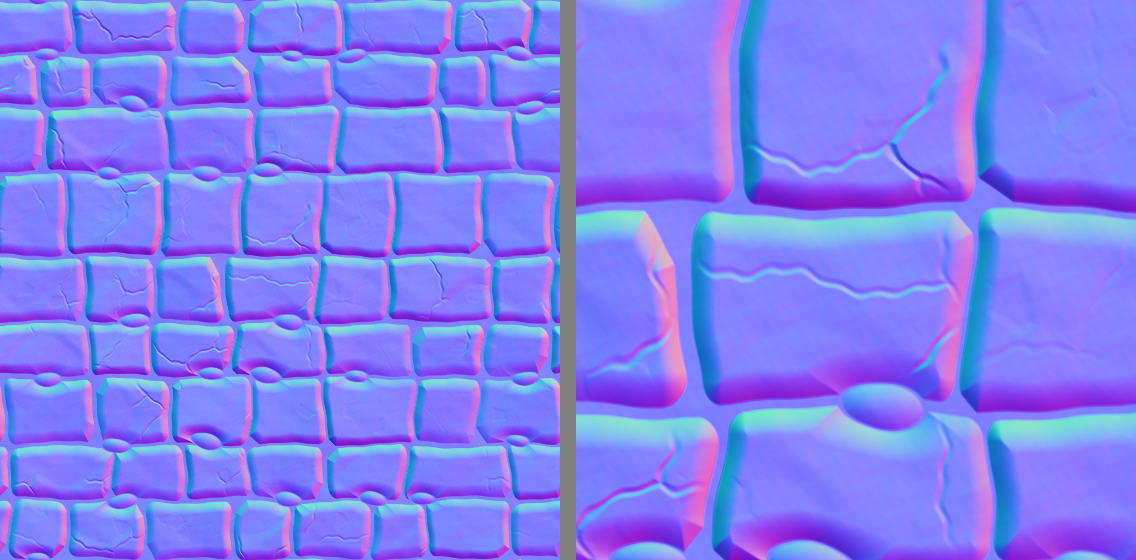
Left: the whole. Right: its middle third, enlarged.
Give the GLSL for this texture map, as a Shadertoy shader.

```glsl
// Tangent-space normal map of a rough stone wall: nine courses of worn, cracked blocks.
#define TAU 6.2831853
#define COURSES 9
#define JITTER 0.42
#define SLANT 0.14
#define GAP 0.0032
#define CORNER 0.017
#define BEVEL 0.019
#define RELIEF 0.0102
#define ROUGHNESS 0.001
#define CRACK_SCALE 8.0
#define CRACK_DEPTH 0.0017
#define PEBBLE_ODDS 0.33

// Per course, from the bottom: lower edge, stone count, horizontal shift
const vec3 COURSE[COURSES] = vec3[COURSES](
    vec3(0.0, 8, 0.02), vec3(0.107, 7, 0.04), vec3(0.206, 7, 0.0),
    vec3(0.326, 7, 0.01), vec3(0.423, 7, 0.0), vec3(0.542, 7, 0.0),
    vec3(0.69, 6, 0.1), vec3(0.809, 7, 0.04), vec3(0.902, 6, 0.12));

vec2 hash2(vec2 p) {
    vec3 q = fract(p.xyx * vec3(0.1031, 0.103, 0.0973));
    q += dot(q, q.yzx + 33.33);
    return fract((q.xx + q.yz) * q.zy);
}

// Layered, phase-bent sines; integer frequencies keep them seamless
float waves(vec2 p) {
    float sum = 0.0, amp = 1.0;
    vec2 k = vec2(2, 3);
    for (int i = 0; i < 5; i++) {
        float bend = sin(TAU * dot(vec2(k.y, -k.x), p) + float(i));
        sum += amp * sin(TAU * dot(k, p) + 1.7 * bend);
        k = vec2(k.x + 2.0 * k.y, k.y - 2.0 * k.x);
        amp *= 0.4;
    }
    return sum;
}

// Cellular noise: x = distance to the cell border, yz = random values of the cell
vec3 cells(vec2 p) {
    vec2 base = floor(p), near = vec2(9), next = vec2(9), id = base;
    for (int y = -1; y <= 1; y++)
    for (int x = -1; x <= 1; x++) {
        vec2 g = base + vec2(x, y);
        vec2 v = g + 0.15 + 0.7 * hash2(g) - p;
        if (dot(v, v) < dot(near, near)) { next = near; near = v; id = g; }
        else if (dot(v, v) < dot(next, next)) next = v;
    }
    return vec3(dot(0.5 * (near + next), normalize(next - near)), hash2(id + 7.0));
}

// Slanted joint on the left of stone i
float jointX(float i, int row, float dy) {
    vec3 c = COURSE[row];
    vec2 h = hash2(vec2(mod(i, c.y), float(row) + 40.0));
    return c.z + (i + JITTER * (h.x - 0.5)) / c.y + SLANT * (h.y - 0.5) * dy;
}

// Small filler stones scattered along the bed joints
float pebbleDistance(vec2 p, float bed, float bedY) {
    float column = floor(p.x * 7.0);
    vec2 id = vec2(mod(column, 7.0), mod(bed, float(COURSES)) + 20.0);
    vec2 h = hash2(id), g = hash2(id + 60.0);
    if (h.x > PEBBLE_ODDS) return 1.0;
    vec2 centre = vec2((column + 0.3 + 0.4 * g.x) / 7.0, bedY + 0.012 * (g.y - 0.5));
    vec2 radius = vec2(0.026, 0.013) * (0.65 + 0.35 * h.y);
    vec2 q = (p - centre) / radius;
    q.y += 0.5 * (g.y - 0.5) * q.x;
    return (length(q) - 1.0) * radius.y;
}

// Rounded shoulder rising from the joint to the stone face
float shoulder(float d, float width) {
    float t = 1.0 - clamp(-d / width, 0.0, 1.0);
    return 1.0 - t * t;
}

// Cracked plates and shallow chips on one stone face
float faceDetail(vec2 q, vec2 seed) {
    vec2 bent = q + 0.006 * sin(q.yx * 70.0 + seed * TAU) + 0.0013 * sin(q.yx * 290.0 + seed * 9.0);
    vec3 plate = cells(bent * CRACK_SCALE + seed * 50.0);
    float fade = smoothstep(-0.7, 0.2, sin(q.x * 31.0 + seed.x * 40.0) + sin(q.y * 37.0 + seed.y * 40.0));
    float cracked = fade * smoothstep(0.1, 0.5, seed.x);
    float solid = smoothstep(0.0, 0.03, plate.x);
    vec3 chip = cells(q * 36.0 + seed * 90.0);
    float nick = step(0.94, chip.y) * smoothstep(0.0, 0.25, chip.x);
    return cracked * solid * (CRACK_DEPTH + 0.0022 * (plate.y - 0.5)) - 0.0005 * nick;
}

float height(vec2 p) {
    // Uneven outlines
    vec2 w = p + 0.003 * sin(TAU * vec2(2.0 * p.x + 7.0 * p.y, 5.0 * p.x - 4.0 * p.y))
               + 0.0006 * sin(TAU * vec2(19.0 * p.y - 9.0 * p.x, 21.0 * p.x + 8.0 * p.y));
    w.y = fract(w.y);

    // Course and stone under this point
    int row = 0;
    for (int k = 1; k < COURSES; k++) if (w.y >= COURSE[k].x) row = k;
    float low = COURSE[row].x;
    float high = row == COURSES - 1 ? 1.0 : COURSE[row + 1].x;
    float mid = 0.5 * (low + high), dy = w.y - mid;
    float i = floor((w.x - COURSE[row].z) * COURSE[row].y);
    if (w.x < jointX(i, row, dy)) i -= 1.0;
    else if (w.x >= jointX(i + 1.0, row, dy)) i += 1.0;

    // Rounded block with its own margins; sides are steeper than beds
    vec2 id = vec2(mod(i, COURSE[row].y), row);
    vec2 seed = hash2(id + 3.0), other = hash2(id + 80.0);
    vec2 a = vec2(jointX(i, row, dy), low) + GAP * (0.3 + 1.4 * seed);
    vec2 b = vec2(jointX(i + 1.0, row, dy), high) - GAP * (0.3 + 1.4 * other);
    vec2 steep = vec2(1.35, 1.0), halfSize = 0.5 * (b - a) * steep;
    vec2 fromCentre = (w - 0.5 * (a + b)) * steep;
    float r = min(CORNER * (0.7 + 0.6 * other.x), min(halfSize.x, halfSize.y));
    vec2 q = abs(fromCentre) - halfSize + r;
    float stone = length(max(q, 0.0)) + min(max(q.x, q.y), 0.0) - r;

    // One corner broken off
    vec2 side = sign(seed.yx - 0.5), cutDir = normalize(vec2(0.5 + other.y, 1.0));
    stone = max(stone, dot(fromCentre * side - halfSize, cutDir) + 0.006 + 0.016 * other.x);

    // Pebbles bite into their neighbours
    bool upper = dy > 0.0;
    float pebble = pebbleDistance(w, float(row + int(upper)), upper ? high : low);
    stone = max(stone, 0.0015 - pebble);

    // Combine block, face and grain
    vec2 local = w - vec2(0.5 * (jointX(i, row, 0.0) + jointX(i + 1.0, row, 0.0)), mid);
    float body = shoulder(stone, BEVEL * (0.8 + 0.4 * other.y));
    float face = RELIEF + dot(other - 0.5, local) * 0.13 + faceDetail(local, seed);
    return body * face + 0.5 * RELIEF * shoulder(pebble, 0.012) + ROUGHNESS * waves(p);
}

void mainImage(out vec4 fragColor, in vec2 fragCoord) {
    vec2 uv = fragCoord / iResolution.xy;
    vec2 e = vec2(0.0011, 0.0);
    vec2 slope = vec2(height(uv + e.xy) - height(uv - e.xy),
                      height(uv + e.yx) - height(uv - e.yx)) / (2.0 * e.x);
    fragColor = vec4(0.5 + 0.5 * normalize(vec3(-slope, 1.0)), 1.0);
}
```
